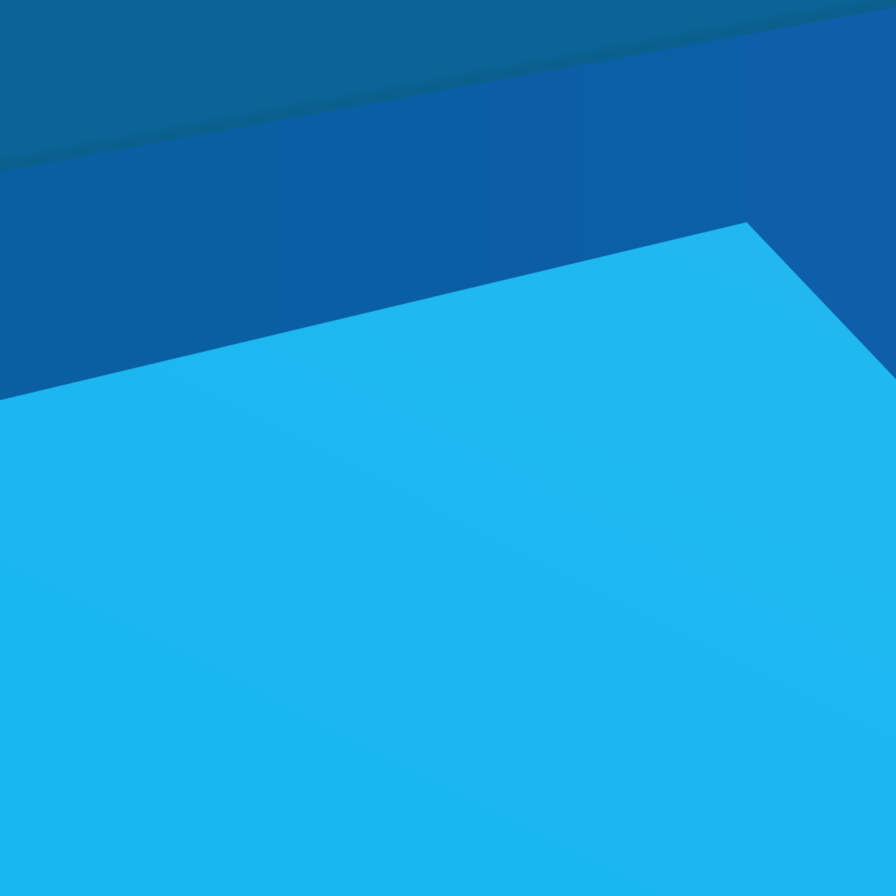
Give the GLSL for this background, as a Shadertoy shader.

```glsl
// Draws overlapping flat paper sheets: a bright cyan corner over deep blue and teal bands.

const vec3 TEAL       = vec3(0.042, 0.388, 0.588);
const vec3 TEAL_SHADE = vec3(0.038, 0.376, 0.548);
const vec3 BLUE_LEFT  = vec3(0.038, 0.370, 0.636);
const vec3 BLUE_RIGHT = vec3(0.046, 0.371, 0.660);
const vec3 CYAN_LOW   = vec3(0.098, 0.716, 0.941);
const vec3 CYAN_HIGH  = vec3(0.128, 0.722, 0.947);

// Signed distance to the line a-b, positive on its left side.
float lineDistance(vec2 p, vec2 a, vec2 b) {
    vec2 along = normalize(b - a);
    return dot(p - a, vec2(-along.y, along.x));
}

// Antialiased coverage of the region where the distance is negative.
float coverage(float dist, float softness) {
    return 1.0 - smoothstep(-softness, softness, dist);
}

void mainImage(out vec4 fragColor, in vec2 fragCoord) {
    vec2 uv = fragCoord / iResolution.xy;
    float softness = 1.0 / min(iResolution.x, iResolution.y);

    // Teal band, darkening next to the fold
    float fold = lineDistance(uv, vec2(0.0, 0.8086), vec2(1.0, 0.9922));
    float foldShade = 1.0 - smoothstep(0.004, 0.019, fold);
    vec3 color = mix(TEAL, TEAL_SHADE, foldShade);

    // Blue sheet below the fold
    vec3 blue = mix(BLUE_LEFT, BLUE_RIGHT, smoothstep(0.2, 1.0, uv.x));
    color = mix(color, blue, coverage(fold, softness));

    // Cyan sheet: intersection of two half planes meeting at its corner
    vec2 corner = vec2(0.8333, 0.7520);
    float topEdge = lineDistance(uv, vec2(0.0, 0.5534), corner);
    float sideEdge = lineDistance(uv, corner, vec2(1.0, 0.5768));
    float slope = dot(uv, vec2(0.45, 0.89));
    vec3 cyan = mix(CYAN_LOW, CYAN_HIGH, smoothstep(0.2, 1.05, slope));
    color = mix(color, cyan, coverage(max(topEdge, sideEdge), softness));

    fragColor = vec4(color, 1.0);
}
```
